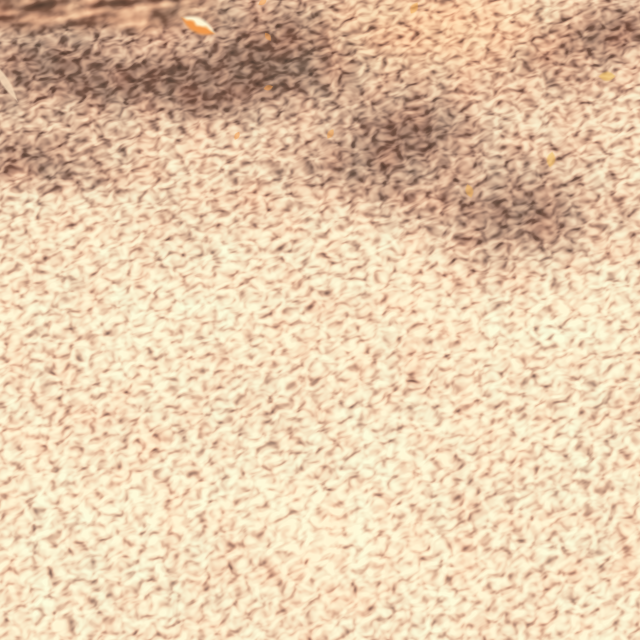
Reproduce this texture procedurally as a three.js fragment shader.

```glsl
// Sunlit sandy ground: short slanted grains from warped, stretched noise,
// coloured by a six-step tone ramp, with soft dappled shadows near the top,
// a strip of dry litter in the upper left corner and a few leaf scraps.
varying vec2 vUv;

const vec3 UMBER = vec3(0.47, 0.345, 0.285);
const vec3 BROWN = vec3(0.63, 0.49, 0.42);
const vec3 CLAY  = vec3(0.78, 0.62, 0.52);
const vec3 ROSE  = vec3(0.89, 0.74, 0.62);
const vec3 SAND  = vec3(0.96, 0.85, 0.72);
const vec3 CREAM = vec3(0.98, 0.92, 0.79);
const vec3 GLARE = vec3(1.0, 0.97, 0.84);
const vec3 LEAF  = vec3(0.95, 0.60, 0.30);

const vec2 GRAIN_FREQ = vec2(61.0, 86.0); // along and across the grains
const float GRAIN_CONTRAST = 0.80;
const float GRAIN_SKEW = 0.35;            // deepens the dark grains
const float SUN_TONE = 0.88;
const float SHADE_DEPTH = 0.60;
const float PENUMBRA = 0.17;
const float SHADE_SPREAD = 1.15;
const int SCRAPS = 9;

vec2 hash2(vec2 p) {
  vec3 q = fract(p.xyx * vec3(0.1031, 0.1030, 0.0973));
  q += dot(q, q.yzx + 33.33);
  return fract((q.xx + q.yz) * q.zy);
}

float cornerSlope(vec2 cell, vec2 offset) {
  float a = 6.2832 * hash2(cell + 71.0).x;
  return dot(vec2(cos(a), sin(a)), offset);
}

// Gradient noise, roughly -0.7 to 0.7
float noise(vec2 p) {
  vec2 i = floor(p), f = fract(p);
  vec2 w = f * f * f * (f * (f * 6.0 - 15.0) + 10.0);
  vec2 e = vec2(1.0, 0.0);
  return mix(mix(cornerSlope(i, f), cornerSlope(i + e, f - e), w.x),
             mix(cornerSlope(i + e.yx, f - e.yx), cornerSlope(i + 1.0, f - 1.0), w.x), w.y);
}

vec2 turn(vec2 p, float a) {
  float c = cos(a), s = sin(a);
  return vec2(c * p.x + s * p.y, c * p.y - s * p.x);
}

// Soft round patch, 1 at its centre
float patchAt(vec2 p, vec2 centre, vec2 radius) {
  vec2 d = (p - centre) / (radius * SHADE_SPREAD);
  return exp(-dot(d, d));
}

// Pointed leaf mask with soft edges
float leafShape(vec2 p, vec2 size) {
  vec2 d = abs(p) / size;
  return 1.0 - smoothstep(0.55, 1.2, d.y + d.x * d.x);
}

// Slanted squiggly grains, flatter and finer towards the top
float grains(vec2 uv) {
  vec2 p = vec2(uv.x, uv.y + 0.16 * uv.y * uv.y);
  p += 0.007 * vec2(noise(p * 40.0), noise(p * 40.0 + 57.0));
  vec2 q = turn(p, 0.55) * GRAIN_FREQ + 20.0;
  float g = noise(q) + 0.42 * noise(q * 1.8 + 9.0) + 0.18 * noise(p * 47.0 + 31.0);
  return g - GRAIN_SKEW * (g * g - 0.06);
}

float dappledShade(vec2 uv) {
  vec2 p = uv + 0.035 * vec2(noise(uv * 9.0), noise(uv * 9.0 + 40.0));
  float s = 0.85 * patchAt(p, vec2(0.08, 0.90), vec2(0.17, 0.06));
  s += 0.85 * patchAt(p, vec2(0.33, 0.865), vec2(0.17, 0.045));
  s += 0.75 * patchAt(p, vec2(0.42, 0.94), vec2(0.11, 0.07));
  s += 0.85 * patchAt(p, vec2(0.65, 0.80), vec2(0.10, 0.05));
  s += 0.60 * patchAt(p, vec2(0.54, 0.73), vec2(0.10, 0.05));
  s += 0.95 * patchAt(p, vec2(0.81, 0.665), vec2(0.12, 0.07));
  s += 0.75 * patchAt(p, vec2(0.04, 0.74), vec2(0.11, 0.035));
  s += 0.80 * patchAt(p, vec2(0.98, 0.955), vec2(0.09, 0.03));
  s += 0.40 * patchAt(p, vec2(0.86, 0.89), vec2(0.08, 0.04));
  s -= 0.35 * patchAt(p, vec2(0.27, 0.915), vec2(0.08, 0.025));
  return clamp(s, 0.0, 1.0);
}

vec3 toneRamp(float t) {
  float k = t * 5.0;
  vec3 c = mix(UMBER, BROWN, clamp(k, 0.0, 1.0));
  c = mix(c, CLAY, clamp(k - 1.0, 0.0, 1.0));
  c = mix(c, ROSE, clamp(k - 2.0, 0.0, 1.0));
  c = mix(c, SAND, clamp(k - 3.0, 0.0, 1.0));
  c = mix(c, CREAM, clamp(k - 4.0, 0.0, 1.0));
  c = mix(c, GLARE, clamp(k - 5.0, 0.0, 1.0));
  return c * (1.0 + 0.8 * clamp(t, -0.4, 0.0));
}

void main() {
  vec2 uv = vUv;
  float shade = dappledShade(uv);

  // Ground tone: sun, shade and grain
  float tone = SUN_TONE - SHADE_DEPTH * shade - PENUMBRA * smoothstep(0.5, 0.82, uv.y);
  tone += 0.16 * noise(uv * 7.0 + 3.0) + 0.12 * patchAt(uv, vec2(0.56, 0.17), vec2(0.13, 0.07));
  tone += grains(uv) * GRAIN_CONTRAST * (1.0 - 0.25 * shade);

  // Long streaks of dry litter
  float litter = smoothstep(0.935, 0.975, uv.y + 0.02 * noise(uv * 14.0))
               * (1.0 - smoothstep(0.25, 0.40, uv.x));
  float streak = noise(turn(uv, 0.12) * vec2(14.0, 75.0) + 5.0) + 0.4 * noise(uv * 60.0);
  tone = mix(tone, 0.18 + 1.2 * streak, 0.8 * litter);
  vec3 colour = toneRamp(tone);

  // Rosy and yellowish drifts
  float drift = noise(uv * 24.0 + 13.0) + 0.5 * noise(uv * 5.0);
  colour += 0.05 * drift * vec3(0.3, -0.6, -0.7);
  float warm = 0.6 * patchAt(uv, vec2(0.68, 0.96), vec2(0.16, 0.07)) + 0.5 * litter;
  colour *= mix(vec3(1.0), vec3(1.03, 0.93, 0.84), warm);

  // Leaf scraps, mostly along the top edge
  for (int i = 0; i < SCRAPS; i++) {
    vec2 h = hash2(vec2(float(i) * 3.7 + 1.0, 8.0));
    vec2 at = vec2(0.35 + 0.65 * h.x, 1.0 - 0.30 * h.y * h.y);
    float m = leafShape(turn(uv - at, h.y * 5.0), vec2(0.012, 0.007) * (0.6 + 0.6 * h.x));
    colour = mix(colour, mix(LEAF, vec3(0.93, 0.76, 0.36), h.x), 0.55 * m);
  }

  // One large curled leaf and a pale twig at the left edge
  vec2 leafPos = turn(uv - vec2(0.31, 0.96), -0.45);
  vec3 leafColour = mix(LEAF, GLARE, smoothstep(-0.003, 0.006, leafPos.y + 0.006 * noise(uv * 70.0)));
  colour = mix(colour, leafColour, leafShape(leafPos, vec2(0.03, 0.013)));
  vec2 twigPos = turn(uv - vec2(0.008, 0.872), -1.0);
  colour = mix(colour, SAND, 0.85 * leafShape(twigPos, vec2(0.036, 0.007)));

  gl_FragColor = vec4(clamp(colour, 0.0, 1.0), 1.0);
}
```
